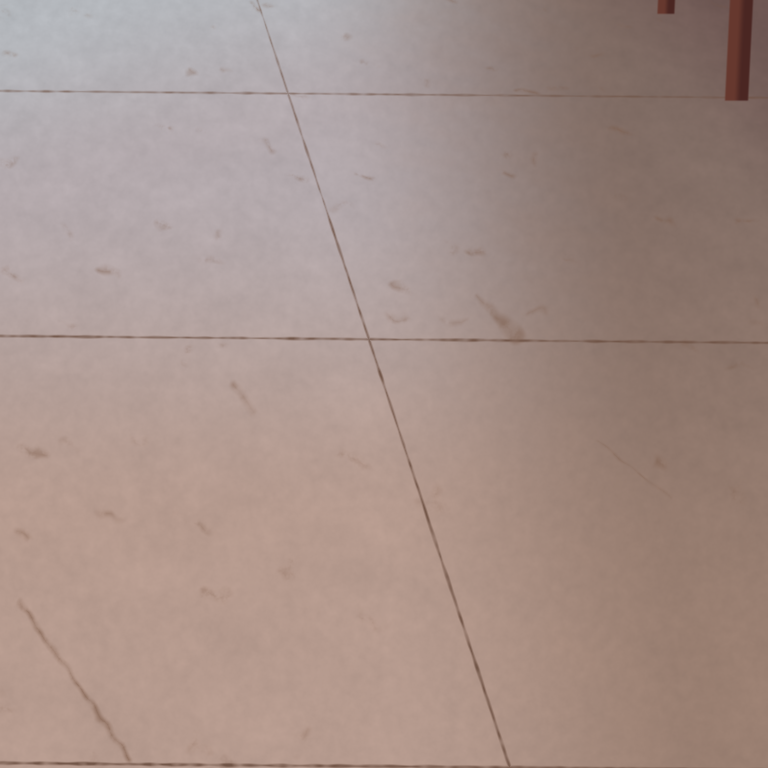
Reproduce this texture procedurally as a WebGL 1 fragment shader.

```glsl
precision highp float;
uniform vec2 u_resolution;
const vec3 WARM_STONE = vec3(0.715, 0.608, 0.560);
const vec3 COOL_STONE = vec3(0.700, 0.662, 0.675);
const vec3 WINDOW_SHEEN = vec3(0.710, 0.725, 0.745);
const vec3 SHADE_NEAR = vec3(0.605, 0.500, 0.445);
const vec3 SHADE_FAR = vec3(0.500, 0.422, 0.390);
const vec3 CORNER_SHADOW = vec3(0.410, 0.315, 0.305);
const vec3 JOINT = vec3(0.430, 0.320, 0.265);
const vec3 STAIN = vec3(0.470, 0.340, 0.265);
const vec3 WOOD_LIT = vec3(0.400, 0.220, 0.180);
const vec3 WOOD_DARK = vec3(0.290, 0.150, 0.135);
const float HORIZON = 2.053;      // height of the vanishing line
const float ROW_RATE = 2.692;     // sets the depth of one tile
const float ROW_START = 0.0065;   // height of the nearest joint
const float ROW_TILT = 0.009;
const float COLUMN_FOOT = 0.664;  // where the long joint meets the lower edge
const float COLUMN_SLANT = 0.329;
const float TILE_WIDTH = 1.36;
const float JOINT_HALF = 0.0018;
const float JOINT_STRENGTH = 0.72;
const float FLECK_CELLS = 7.0;
const float FLECK_SHARE = 0.45;
const float MOTTLE = 0.07;
const float GRAIN = 0.055;

vec2 hash2(vec2 p) {
  vec3 q = fract(p.xyx * vec3(0.1031, 0.1030, 0.0973));
  q += dot(q, q.yzx + 33.33);
  return fract((q.xx + q.yz) * q.zy);
}
float corner(vec2 cell, vec2 offset, vec2 f) {
  return dot(hash2(cell + offset) * 2.0 - 1.0, f - offset);
}
float gradientNoise(vec2 p) {
  vec2 i = floor(p), f = fract(p);
  vec2 w = f * f * f * (f * (f * 6.0 - 15.0) + 10.0);
  float low = mix(corner(i, vec2(0, 0), f), corner(i, vec2(1, 0), f), w.x);
  float high = mix(corner(i, vec2(0, 1), f), corner(i, vec2(1, 1), f), w.x);
  return mix(low, high, w.y);
}
float fbm(vec2 p) {
  float sum = 0.0, amp = 0.5;
  for (int i = 0; i < 4; i++) {
    sum += amp * gradientNoise(p);
    p = mat2(1.6, 1.2, -1.2, 1.6) * p + 7.3;
    amp *= 0.6;
  }
  return sum;
}
float cover(float d, float soft) { return 1.0 - smoothstep(-soft, soft, d); }
float stroke(vec2 p, vec2 a, vec2 b, float halfWidth, float soft) {
  vec2 ap = p - a, ab = b - a;
  float d = length(ap - ab * clamp(dot(ap, ab) / dot(ab, ab), 0.0, 1.0));
  return cover(d - halfWidth, soft);
}
// Short soft stains scattered over the floor plane
float flecks(vec2 p) {
  float mark = 0.0;
  for (int k = 0; k < 9; k++) {
    vec2 id = floor(p) + vec2(mod(float(k), 3.0), floor(float(k) / 3.0)) - 1.0;
    vec2 place = hash2(id + 41.0), kind = hash2(id + 97.0);
    float angle = 2.4 * (place.y - 0.5) - 0.7;
    vec2 reach = vec2(cos(angle), sin(angle)) * mix(0.01, 0.13, kind.y);
    float shown = step(kind.x, FLECK_SHARE) * mix(0.3, 0.8, place.x);
    mark = max(mark, shown * stroke(p, id + place - reach, id + place + reach, 0.03, 0.09));
  }
  return mark;
}
// Long scratches worn into the stone
float scratches(vec2 p) {
  float crack = stroke(p, vec2(0.026, 0.215), vec2(0.170, 0.010), 0.002, 0.005);
  float scuff = stroke(p, vec2(0.777, 0.424), vec2(0.875, 0.352), 0.000, 0.004);
  float wedge = stroke(p, vec2(0.621, 0.614), vec2(0.670, 0.563),
                       0.18 * clamp(p.x - 0.621, 0.0, 0.06), 0.006);
  float nick = stroke(p, vec2(0.304, 0.500), vec2(0.328, 0.466), 0.002, 0.006);
  return max(max(crack, scuff * 0.85), max(wedge * 0.65, nick * 0.7));
}
vec3 addLeg(vec3 color, vec2 p, vec2 foot, float halfWidth, float soft) {
  float x = p.x - foot.x - 0.05 * (p.y - foot.y);
  float mask = cover(abs(x) - halfWidth, soft) * cover(foot.y - p.y, soft);
  return mix(color, mix(WOOD_LIT, WOOD_DARK, smoothstep(-0.3, 0.4, x / halfWidth)), mask);
}
void main() {
  vec2 p = gl_FragCoord.xy / u_resolution;
  float soft = max(1.0 / min(u_resolution.x, u_resolution.y), 0.0018);
  // Floor plane seen in perspective
  float rise = p.y + ROW_TILT * p.x - ROW_START;
  float scale = 1.0 - rise / HORIZON;
  float row = ROW_RATE * rise / (HORIZON - rise);
  float column = (p.x - COLUMN_FOOT + COLUMN_SLANT * p.y) / (scale * TILE_WIDTH);
  vec2 ground = vec2(column * TILE_WIDTH, row * HORIZON / ROW_RATE);
  // Stone colour and falling light
  float cloud = fbm(ground * 9.0);
  vec3 color = mix(WARM_STONE, COOL_STONE, smoothstep(0.3, 0.8, p.y));
  color = mix(color, WINDOW_SHEEN, smoothstep(0.78, 1.05, p.y - 0.25 * p.x + 0.05));
  vec3 shade = mix(SHADE_NEAR, SHADE_FAR, smoothstep(0.1, 0.9, p.y));
  color = mix(color, shade, smoothstep(0.45, 0.87, p.x + 0.14 * (p.y - 0.5) + 0.06 * cloud));
  color = mix(color, CORNER_SHADOW, smoothstep(1.7, 2.0, p.x + p.y) * 0.8);
  // Variation between tiles, mottling and fine grain
  float tone = 0.015 * (hash2(floor(vec2(column, row)) + 20.0).x - 0.5);
  color *= 1.0 + tone + MOTTLE * cloud + GRAIN * fbm(p * 62.0);
  // Stains broken up by noise
  vec2 warp = vec2(gradientNoise(p * 42.0), gradientNoise(p * 42.0 + 19.0));
  float broken = smoothstep(-0.2, 0.2, fbm(p * 38.0));
  float wear = max(flecks((ground + 0.03 * warp) * FLECK_CELLS) * broken,
                   scratches(p + 0.007 * warp) * mix(0.4, 1.0, broken));
  color = mix(color, STAIN, wear * 0.72);
  // Ragged joints, thinner and fainter with distance
  float rowGap = abs(fract(row + 0.5) - 0.5) * HORIZON * scale * scale / ROW_RATE;
  float columnGap = abs(fract(column + 0.5) - 0.5) * TILE_WIDTH * scale * 0.949;
  float gap = min(rowGap, columnGap) + 0.0016 * warp.x - JOINT_HALF * scale;
  float strength = JOINT_STRENGTH * mix(1.0, 0.65, smoothstep(0.5, 1.0, p.y));
  strength *= clamp(1.0 + 1.1 * gradientNoise(p * 75.0), 0.0, 1.3);
  color = mix(color, JOINT, cover(gap, soft) * strength);
  // Furniture legs at the upper right
  color = addLeg(color, p, vec2(0.959, 0.869), 0.0150, soft);
  color = addLeg(color, p, vec2(0.867, 0.982), 0.0110, soft);
  gl_FragColor = vec4(color, 1.0);
}
```
